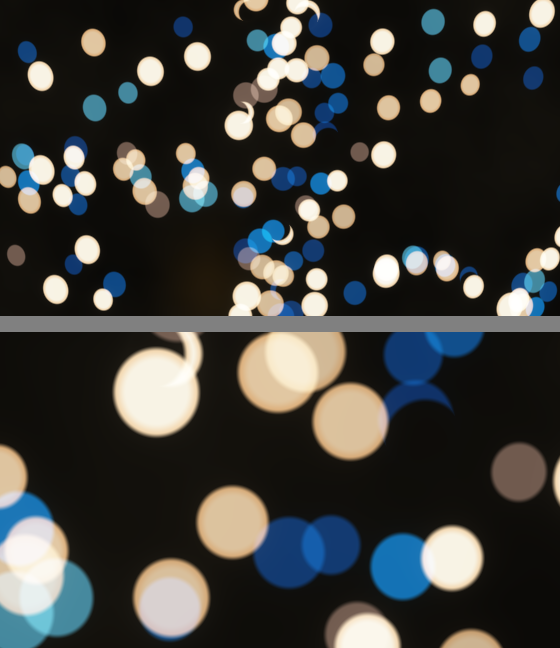
Top, the full canvas; bottom, a detail of the centre.
Write a Shadertoy shader that draws this background.

```glsl
// Out-of-focus garland lights: warm and blue bokeh discs over a dark night
vec3 hash3(float n) {
    return fract(sin(n * vec3(12.99, 78.23, 37.72) + vec3(1.3, 4.1, 2.7)) * 4375.85);
}

// Faint brown mottling from layered sines, with one soft amber glow
vec3 nightSky(vec2 uv) {
    float mottle = 0.0;
    float amp = 0.5;
    vec2 q = uv * 6.0;
    for (int k = 0; k < 4; k++) {
        q = mat2(0.8, -0.6, 0.6, 0.8) * q + 1.7;
        mottle += amp * sin(q.x + sin(q.y * 1.3)) * sin(q.y);
        q *= 1.8;
        amp *= 0.55;
    }
    vec2 g = (uv - vec2(0.66, 0.1)) / vec2(0.13, 0.17);
    return vec3(0.056, 0.050, 0.036) + vec3(0.024, 0.021, 0.015) * mottle
         + vec3(0.07, 0.04, 0.0) * exp(-dot(g, g));
}

// Light positions: trunk, left band, low arc, right corner, then strays
vec2 lightPosition(float i, vec2 s) {
    if (i < 56.0) {
        float bulge = (s.y - 0.52) / 0.2;
        return vec2(0.75 + s.x * (0.26 + 0.26 * exp(-bulge * bulge)), s.y * 1.04 - 0.02);
    }
    if (i < 80.0) return vec2(s.x * 0.7 - 0.02, 0.34 + 0.19 * s.y);
    if (i < 92.0) return vec2(1.12 + 0.4 * s.x, 0.06 + 0.1 * sin(s.x * 3.0) + 0.03 * s.y);
    if (i < 103.0) return vec2(1.59 + 0.2 * s.x, 0.42 * s.y * s.x + 0.02);
    if (i < 115.0) return vec2(1.14 + 0.65 * s.x, 0.64 + 0.32 * s.y);
    if (i < 123.0) return vec2(0.68 * s.x, 0.65 + 0.32 * s.y);
    return vec2(0.38 * s.x, 0.02 + 0.2 * s.y);
}

vec3 lightColour(float pick, float vary) {
    if (pick < 0.30) return vec3(1.0, 0.98, 0.92);
    if (pick < 0.55) return vec3(0.88, 0.77, 0.62) * (0.92 + 0.14 * vary);
    if (pick < 0.80) return mix(vec3(0.01, 0.13, 0.36), vec3(0.02, 0.31, 0.58), vary);
    if (pick < 0.86) return vec3(0.02, 0.43, 0.72);
    if (pick < 0.94) return vec3(0.22, 0.52, 0.62);
    return vec3(0.42, 0.33, 0.29);
}

void mainImage(out vec4 fragColor, in vec2 fragCoord) {
    vec2 uv = fragCoord / iResolution.y;
    float soft = max(0.0035, 1.0 / iResolution.y);
    vec3 col = nightSky(uv);

    for (float i = 0.0; i < 129.0; i++) {
        vec3 h = hash3(i + 3.0);
        vec3 k = hash3(i + 211.0);
        // Even spread with jitter keeps the lights from piling up
        vec2 s = fract(i * vec2(0.7549, 0.5698) + 0.12 * h.xy);
        vec2 centre = lightPosition(i, s);
        float pick = fract(i * 0.618 + 0.2 * h.z);
        float radius = 0.030 + 0.013 * h.x + (pick < 0.3 ? 0.003 : 0.0);

        // Discs lean and narrow away from the optical axis
        float offAxis = centre.x - 0.89;
        float lean = 0.45 * offAxis;
        vec2 q = mat2(cos(lean), sin(lean), -sin(lean), cos(lean)) * (uv - centre);
        q.x *= 1.0 + 0.17 * abs(offAxis);
        q.y *= 1.0 - 0.08 * abs(offAxis);
        float d = length(q) - radius;

        // A few lights are partly hidden, leaving slivers
        if (k.x < 0.09) {
            float a = 6.283 * k.y;
            d = max(d, radius * 1.1 - length(q - 0.65 * radius * vec2(cos(a), sin(a))));
        }

        // Paler core, peach rim, and a dim halo
        vec3 tint = lightColour(pick, k.z);
        float rim = smoothstep(-0.3 * radius, 0.0, d);
        if (pick < 0.55) tint *= mix(vec3(1.0), vec3(0.98, 0.87, 0.74), rim);
        float mask = smoothstep(soft, -soft, d);
        float halo = 0.035 * exp(-max(d, 0.0) / 0.012);
        col = 1.0 - (1.0 - col) * (1.0 - tint * max(mask * 0.97, halo));
    }
    fragColor = vec4(clamp(col, 0.0, 1.0), 1.0);
}
```
